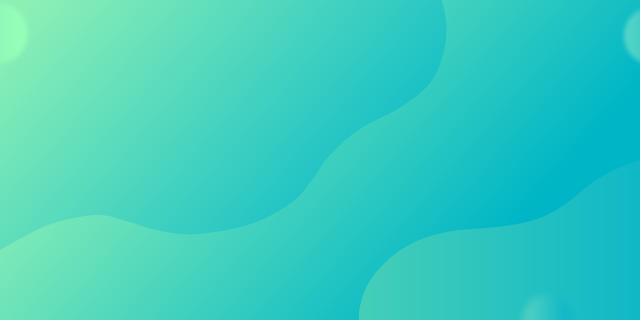
Give the GLSL for this background, as a Shadertoy shader.

```glsl
const int KNOTS = 18;
const int STEPS = 10;
const vec3 MINT = vec3(0.55, 0.94, 0.71);
const vec3 TEAL = vec3(0.0, 0.715, 0.775);
const vec3 SEA_GREEN = vec3(0.27, 0.81, 0.72);
const vec3 LAGOON = vec3(0.06, 0.72, 0.78);
const vec3 LIME = vec3(0.58, 1.0, 0.72);
const vec3 AQUA = vec3(0.32, 0.83, 0.78);

// Closed outlines, in canvas heights
const vec2 UPPER_WAVE[KNOTS] = vec2[KNOTS](
    vec2(-0.104, 0.161), vec2(0.0, 0.219), vec2(0.151, 0.297),
    vec2(0.299, 0.328), vec2(0.391, 0.310), vec2(0.495, 0.280),
    vec2(0.612, 0.268), vec2(0.781, 0.299), vec2(0.911, 0.367),
    vec2(0.979, 0.443), vec2(1.029, 0.513), vec2(1.120, 0.594),
    vec2(1.258, 0.669), vec2(1.354, 0.755), vec2(1.394, 0.883),
    vec2(1.380, 1.0), vec2(1.328, 1.12), vec2(-0.3, 1.3));
const vec2 LOWER_WAVE[KNOTS] = vec2[KNOTS](
    vec2(1.135, -0.12), vec2(1.122, 0.0), vec2(1.128, 0.055),
    vec2(1.148, 0.109), vec2(1.185, 0.161), vec2(1.245, 0.214),
    vec2(1.323, 0.255), vec2(1.419, 0.279), vec2(1.536, 0.289),
    vec2(1.641, 0.305), vec2(1.719, 0.333), vec2(1.784, 0.375),
    vec2(1.844, 0.424), vec2(1.914, 0.466), vec2(2.0, 0.5),
    vec2(2.109, 0.531), vec2(2.5, -0.3), vec2(1.25, -0.4));

vec2 catmullRom(vec2 a, vec2 b, vec2 c, vec2 d, float t) {
    return b + 0.5 * t * (c - a + t * (2.0 * a - 5.0 * b + 4.0 * c - d
        + t * (3.0 * (b - c) + d - a)));
}

float segmentDistance(vec2 p, vec2 a, vec2 b) {
    vec2 ab = b - a;
    return length(p - a - ab * clamp(dot(p - a, ab) / dot(ab, ab), 0.0, 1.0));
}

bool crossesRay(vec2 p, vec2 a, vec2 b) {
    return (a.y > p.y) != (b.y > p.y)
        && p.x < a.x + (p.y - a.y) * (b.x - a.x) / (b.y - a.y);
}

// Signed distance to a smooth closed curve, negative inside
float curveDistance(vec2 p, vec2 knots[KNOTS]) {
    float nearest = 1e3;
    float side = 1.0;
    for (int i = 0; i < KNOTS; i++) {
        vec2 k0 = knots[(i + KNOTS - 1) % KNOTS];
        vec2 k1 = knots[i];
        vec2 k2 = knots[(i + 1) % KNOTS];
        vec2 k3 = knots[(i + 2) % KNOTS];
        vec2 start = k1;
        for (int j = 1; j <= STEPS; j++) {
            vec2 end = j == STEPS ? k2
                : catmullRom(k0, k1, k2, k3, float(j) / float(STEPS));
            nearest = min(nearest, segmentDistance(p, start, end));
            if (crossesRay(p, start, end)) side = -side;
            start = end;
        }
    }
    return side * nearest;
}

float coverage(float dist, float pixel) {
    return clamp(0.5 - dist / pixel, 0.0, 1.0);
}

vec3 ramp(float t, float first, float last, vec3 from, vec3 to) {
    return mix(from, to, clamp((t - first) / (last - first), 0.0, 1.0));
}

// Soft disc shaded from left to right
vec3 addOrb(vec3 base, vec2 p, vec2 centre, float radius, float blur,
            vec3 light, vec3 shade) {
    vec2 q = p - centre;
    vec3 fill = mix(light, shade, smoothstep(-radius, radius, q.x));
    float mask = 1.0 - smoothstep(-blur, blur, length(q) - radius);
    return mix(base, fill, mask);
}

void mainImage(out vec4 fragColor, in vec2 fragCoord) {
    vec2 p = fragCoord / iResolution.xy * vec2(2.0, 1.0);
    float pixel = 1.0 / iResolution.y;
    float slant = dot(vec2(p.x, 1.0 - p.y), vec2(0.75, 0.66));

    // Diagonal backdrop and the two waves
    vec3 color = ramp(slant, 0.37, 1.667, MINT, TEAL);
    vec3 upper = ramp(slant, 0.08, 1.44, MINT, TEAL + vec3(0.0, 0.0, 0.015));
    vec3 lower = ramp(p.x, 1.12, 2.0, SEA_GREEN, LAGOON);
    color = mix(color, upper, coverage(curveDistance(p, UPPER_WAVE), pixel));
    color = mix(color, lower, coverage(curveDistance(p, LOWER_WAVE), pixel));

    // Blurred orbs at the borders
    color = addOrb(color, p, vec2(-0.008, 0.896), 0.094, 0.014,
                   MINT, LIME);
    color = addOrb(color, p, vec2(2.04, 0.888), 0.09, 0.014, AQUA, LAGOON);
    color = addOrb(color, p, vec2(1.711, 0.0), 0.078, 0.022,
                   AQUA - vec3(0.02), LAGOON);
    fragColor = vec4(color, 1.0);
}
```
